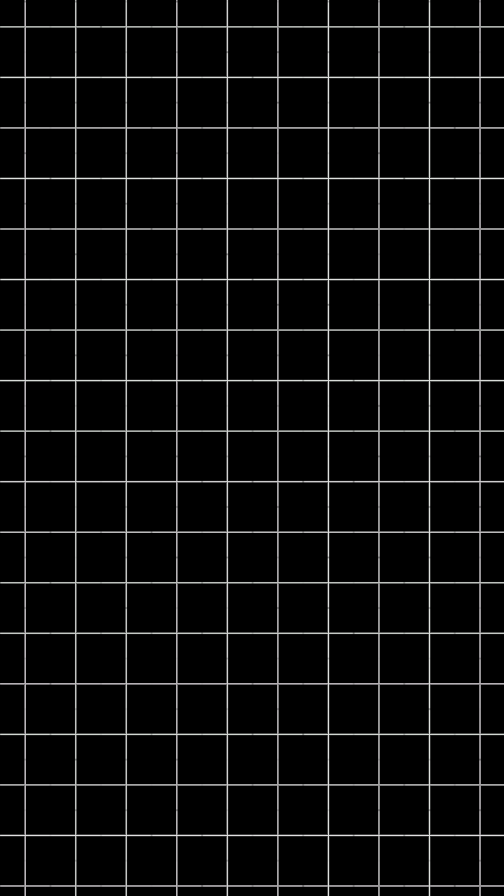
A Shadertoy shader for this pattern:

```glsl
// A square grid of fine pale lines on black, ten lines across and eighteen down.
// Each line is a box-filtered distance to the nearest integer in grid space;
// faint worn joints sit halfway between crossings, and lines vary a little in tint.

const float SPACING = 0.10027;                  // cell size, in canvas widths
const vec2 FIRST_CROSSING = vec2(0.0500, 0.0199); // lower-left crossing, in canvas widths
const float LINE_WIDTH = 0.0027;                // in canvas widths
const float FILTER_PIXELS = 1.2;                // softness of the line edges
const vec3 BACKGROUND = vec3(0.0);
const vec3 LINE_COLOR = vec3(0.88);
const float JOINT_LENGTH = 0.035;               // half length of a joint, in cells
const float JOINT_FADE = 0.35;                  // strongest dimming at a joint
const float TINT_AMOUNT = 0.025;                // colour drift between lines

float hash(vec2 p) {
    return fract(sin(dot(p, vec2(127.1, 311.7))) * 43758.5453);
}

// Share of the filter window that a line centred at zero covers.
float lineCoverage(float offset, float window) {
    float low = max(offset - 0.5 * window, -0.5 * LINE_WIDTH);
    float high = min(offset + 0.5 * window, 0.5 * LINE_WIDTH);
    return max(high - low, 0.0) / window;
}

// One family of parallel lines: 'across' is normal to them, 'along' follows them.
vec3 gridLines(float across, float along, float window, float seed) {
    float lineId = round(across);
    float coverage = lineCoverage((across - lineId) * SPACING, window);

    // Worn joints at the middle of each cell edge
    float wear = hash(vec2(lineId + seed, floor(along)));
    float joint = 1.0 - smoothstep(0.0, JOINT_LENGTH, abs(fract(along) - 0.5));
    coverage *= 1.0 - JOINT_FADE * wear * joint;

    // Slight drift between green and violet
    float drift = hash(vec2(lineId, seed)) - 0.5;
    vec3 tint = 1.0 + TINT_AMOUNT * drift * vec3(-1.0, 1.0, -1.0);
    return LINE_COLOR * tint * coverage;
}

void mainImage(out vec4 fragColor, in vec2 fragCoord) {
    vec2 grid = (fragCoord / iResolution.x - FIRST_CROSSING) / SPACING;
    float window = FILTER_PIXELS / iResolution.x;

    vec3 vertical = gridLines(grid.x, grid.y, window, 3.0);
    vec3 horizontal = gridLines(grid.y, grid.x, window, 41.0);
    fragColor = vec4(BACKGROUND + max(vertical, horizontal), 1.0);
}
```
